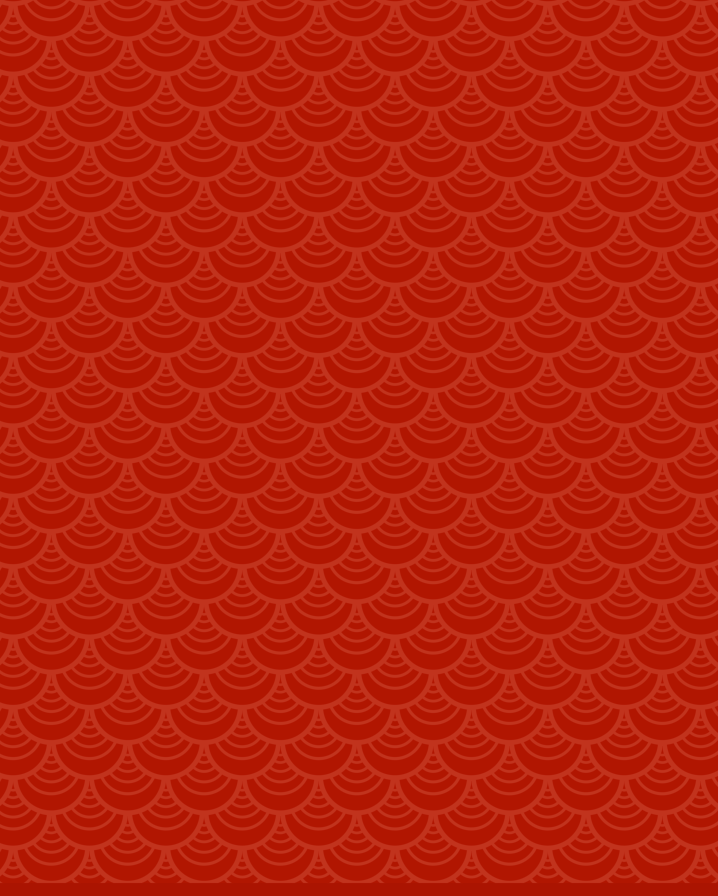
This pattern is drawn by a Shadertoy shader. Its source:

```glsl
// Overlapping red fish scales, each with nested arcs hanging from its top.

const float ROW = 0.4606;   // row spacing, in scale widths

// Soft line of the given half width around distance d.
float stroke(float d, float halfWidth, float soft) {
    return 1.0 - smoothstep(halfWidth - soft, halfWidth + soft, abs(d));
}

// One scale, q measured downward from its apex: x = line amount, y = coverage.
vec2 fishScale(vec2 q, float soft) {
    float rim = length(q - vec2(0.0, 0.405)) - 0.475;
    float line = smoothstep(-0.032 - soft, -0.032 + soft, rim);

    // Inner arcs shrink toward the apex and flare a little wider than the rim
    for (int i = 0; i < 5; i++) {
        float n = float(i);
        float s = 0.14 + 0.10 * n + 0.011 * n * n;
        float arc = length(q - vec2(0.0, 0.36 * s)) - 0.52 * s;
        line = max(line, stroke(arc, 0.016 + 0.006 * s, soft));
    }
    return vec2(line, 1.0 - smoothstep(0.032 - soft, 0.032 + soft, rim));
}

// Position relative to the nearest apex in a row; odd rows shift half a scale.
vec2 rowCell(vec2 p, float row) {
    float x = p.x - 0.5 * row;
    return vec2(x - floor(x + 0.5), p.y - row * ROW);
}

void mainImage(out vec4 fragColor, in vec2 fragCoord) {
    // Scale widths from the top left, 9.4 across
    float unit = 9.4 / iResolution.x;
    vec2 p = vec2(fragCoord.x, iResolution.y - fragCoord.y) * unit;
    p -= vec2(0.672, 0.55);
    float soft = max(0.010, 0.55 * unit);

    // The upper row lies over the lower one
    float row = floor(p.y / ROW);
    vec2 lower = fishScale(rowCell(p, row), soft);
    vec2 upper = fishScale(rowCell(p, row - 1.0), soft);
    float line = mix(lower.x, upper.x, upper.y);

    // Plain strip along the bottom edge
    float height = fragCoord.y / iResolution.y;
    float edge = 0.7 / iResolution.y;
    float body = smoothstep(0.0145 - edge, 0.0145 + edge, height);

    vec3 red = mix(vec3(0.67, 0.08, 0.005), vec3(0.695, 0.085, 0.005), body);
    vec3 color = mix(red, vec3(0.755, 0.20, 0.115), line * body);
    fragColor = vec4(color, 1.0);
}
```
